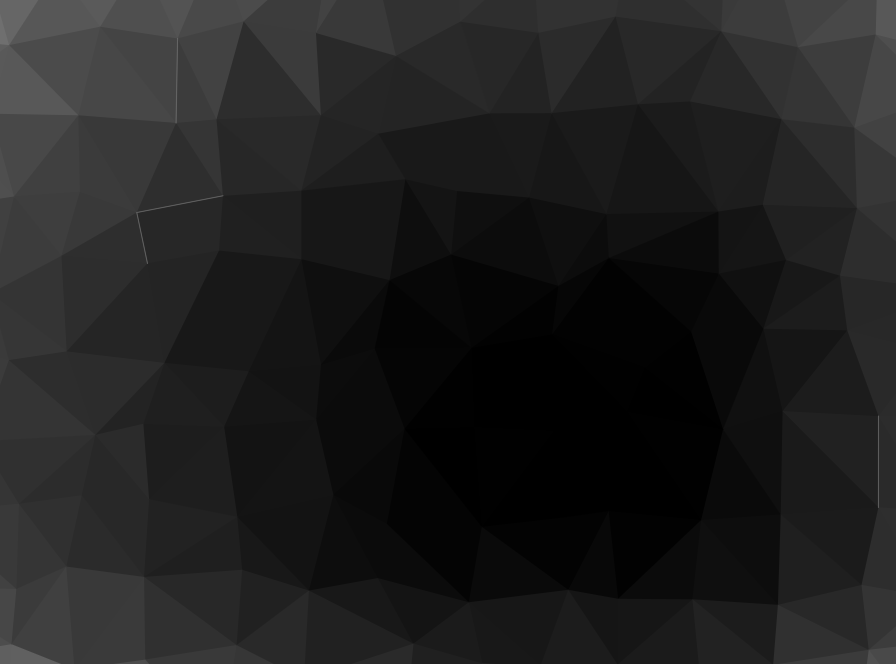
A WebGL 2 fragment shader for this background:

```glsl
#version 300 es
precision highp float;

uniform vec2 u_resolution;
out vec4 fragColor;

const float CELL = 0.118; // mesh spacing in canvas heights

vec2 hash2(vec2 p) {
    vec3 q = fract(p.xyx * vec3(0.1031, 0.1030, 0.0973));
    q += dot(q, q.yzx + 33.33);
    return fract((q.xx + q.yz) * q.zy);
}

float gradientNoise(vec2 p) {
    vec2 i = floor(p), f = fract(p);
    vec2 u = f * f * f * (f * (f * 6.0 - 15.0) + 10.0);
    vec2 o = vec2(0.0, 1.0);
    float a = dot(hash2(i) * 2.0 - 1.0, f);
    float b = dot(hash2(i + o.yx) * 2.0 - 1.0, f - o.yx);
    float c = dot(hash2(i + o.xy) * 2.0 - 1.0, f - o.xy);
    float d = dot(hash2(i + o.yy) * 2.0 - 1.0, f - o.yy);
    return mix(mix(a, b, u.x), mix(c, d, u.x), u.y);
}

// Mesh corner: a grid point pushed off its place
vec2 corner(vec2 id) {
    return id + (hash2(id + 17.0) - 0.5) * 0.56;
}

// Black hollow right of the centre, brightening towards the corners
float shade(vec2 p) {
    vec2 q = p - vec2(0.857, 0.35);
    vec2 outside = max(abs(q) - vec2(0.17, 0.15), 0.0);
    outside *= vec2(q.x > 0.0 ? 1.6 : 1.0, q.y > 0.0 ? 1.25 : 2.1);
    return 0.3 * length(outside) + 0.27 * outside.x * outside.y;
}

float edgeDistance(vec2 p, vec2 a, vec2 b) {
    vec2 e = b - a, r = p - a;
    return (e.x * r.y - e.y * r.x) / length(e);
}

float segmentDistance(vec2 p, vec2 a, vec2 b) {
    vec2 e = b - a, r = p - a;
    return length(r - e * clamp(dot(r, e) / dot(e, e), 0.0, 1.0));
}

// Adds one flat triangle as (tone * coverage, coverage)
vec2 facet(vec2 p, vec2 a, vec2 b, vec2 c, float pixel) {
    float d = min(edgeDistance(p, a, b), min(edgeDistance(p, b, c), edgeDistance(p, c, a)));
    float cover = clamp(d / pixel + 0.5, 0.0, 1.0);
    vec2 middle = (a + b + c) / 3.0;
    float grain = gradientNoise(middle * 1.7 + 5.0);
    float tone = shade(middle * CELL) * (1.0 + 0.22 * grain) + 0.012 * grain;
    return vec2(max(tone, 0.0), 1.0) * cover;
}

void main() {
    vec2 p = gl_FragCoord.xy / u_resolution.y / CELL;
    float pixel = 1.0 / (u_resolution.y * CELL);
    vec2 sum = vec2(0.0);
    float glint = 0.0;

    for (int y = -1; y <= 1; y++) {
        for (int x = -1; x <= 1; x++) {
            vec2 id = floor(p) + vec2(x, y);
            vec2 a = corner(id), b = corner(id + vec2(1, 0));
            vec2 c = corner(id + vec2(1, 1)), d = corner(id + vec2(0, 1));

            // Split each quad along its shorter diagonal
            if (distance(a, c) < distance(b, d)) {
                sum += facet(p, a, b, c, pixel) + facet(p, a, c, d, pixel);
            } else {
                sum += facet(p, a, b, d, pixel) + facet(p, b, c, d, pixel);
            }

            // A few edges catch a hairline of light
            vec2 pick = hash2(id + 71.0);
            if (pick.x > 0.93) {
                vec2 end = pick.y < 0.6 ? d : b;
                float line = segmentDistance(p, a, end);
                float lit = smoothstep(0.02, 0.1, shade((a + end) * 0.5 * CELL));
                glint = max(glint, lit * (1.0 - smoothstep(0.0, 0.008 + pixel * 0.5, line)));
            }
        }
    }

    float tone = sum.x / max(sum.y, 0.001);
    fragColor = vec4(vec3(mix(tone, 0.45, glint * 0.7)), 1.0);
}
```
